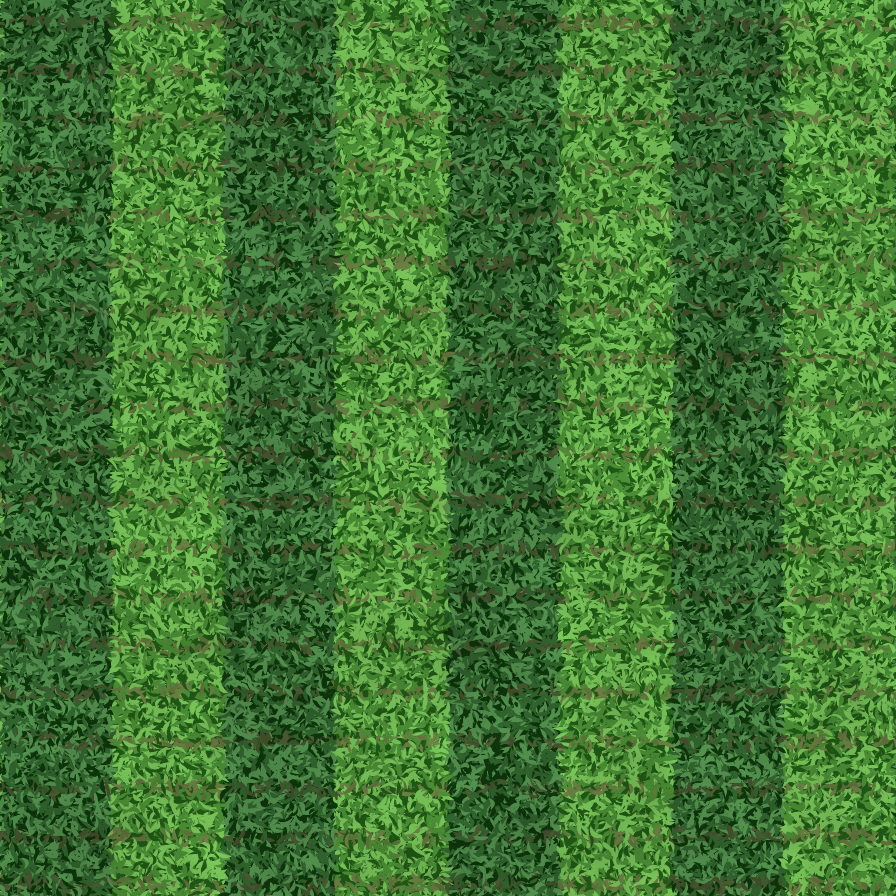
Write a Shadertoy shader that draws this texture.

```glsl
// Mown lawn: eight vertical bands, dark and light by turns, built from layers of
// short curved grass blades. Each blade takes its band's colour at its centre, so
// band edges stay ragged; faint dry rows and soft noise patches add wear.

const float BANDS = 8.0;          // mown bands across the canvas
const float CELLS = 78.0;         // blade cells across the canvas
const int   LAYERS = 7;           // overlapping layers of blades
const float DRY_ROWS = 18.73;     // dry rows up the canvas
const float DRY_OFFSET = 0.013;   // height of the lowest dry row
const float TAU = 6.2831853;

const vec3 LIGHT_TIP   = vec3(0.45, 0.73, 0.33);
const vec3 LIGHT_BODY  = vec3(0.28, 0.53, 0.20);
const vec3 LIGHT_SHADE = vec3(0.12, 0.33, 0.08);
const vec3 DARK_TIP    = vec3(0.31, 0.54, 0.29);
const vec3 DARK_BODY   = vec3(0.18, 0.37, 0.17);
const vec3 DARK_SHADE  = vec3(0.05, 0.20, 0.04);
const vec3 DRY_GRASS   = vec3(0.36, 0.36, 0.21);

vec4 hash4(vec3 p) {
    vec4 q = fract(p.xyzx * vec4(0.1031, 0.1030, 0.0973, 0.1099));
    q += dot(q, q.wzxy + 33.33);
    return fract((q.xxyz + q.yzzw) * q.zywx);
}

float cornerSlope(vec2 corner, vec2 offset) {
    float angle = TAU * hash4(vec3(corner, 91.0)).x;
    return dot(vec2(cos(angle), sin(angle)), offset);
}

// Gradient noise, roughly -0.7 to 0.7
float gradientNoise(vec2 p) {
    vec2 i = floor(p), f = fract(p);
    vec2 u = f * f * f * (f * (f * 6.0 - 15.0) + 10.0);
    vec2 e = vec2(1.0, 0.0);
    float low  = mix(cornerSlope(i, f), cornerSlope(i + e, f - e), u.x);
    float high = mix(cornerSlope(i + e.yx, f - e.yx), cornerSlope(i + 1.0, f - 1.0), u.x);
    return mix(low, high, u.y);
}

// Tapered, bent blade lying along x; approximate signed distance
float bladeDistance(vec2 p, float halfLength, float halfWidth, float bend) {
    float t = p.x / halfLength;
    float slope = 2.0 * bend * t / halfLength;
    float across = abs(p.y - bend * (t * t - 0.4)) / sqrt(1.0 + slope * slope);
    return across - halfWidth * (1.0 - t * t);
}

// 0 in dark bands, 1 in light bands
float lightBand(float x) {
    return mod(floor(x * BANDS), 2.0);
}

// Strength of the dry row at a height, 1 on its centre line
float dryRow(float y) {
    float offset = abs(fract((y - DRY_OFFSET) * DRY_ROWS + 0.5) - 0.5);
    return 1.0 - smoothstep(0.06, 0.2, offset);
}

vec3 bladeColour(vec2 place, float tone, float dryChance) {
    float light = lightBand(place.x);
    vec3 shade = mix(DARK_SHADE, LIGHT_SHADE, light);
    vec3 body  = mix(DARK_BODY, LIGHT_BODY, light);
    vec3 tip   = mix(DARK_TIP, LIGHT_TIP, light);
    vec3 colour = tone < 0.14 ? shade : (tone < 0.56 ? body : tip);
    float dry = step(dryChance, 0.5 * dryRow(place.y)) * step(0.14, tone);
    return mix(colour, DRY_GRASS * mix(0.75, 1.1, light), 0.75 * dry);
}

// Paints one layer of scattered blades over the given colour
vec3 paintLayer(vec3 under, vec2 uv, float layer, float pixel) {
    vec2 shift = layer * vec2(0.37, 0.71);
    vec2 p = uv * CELLS + shift;
    float soft = 0.6 * pixel * CELLS;
    vec3 colour = under;
    for (int y = -1; y <= 1; y++)
    for (int x = -1; x <= 1; x++) {
        vec2 cell = floor(p) + vec2(x, y);
        vec4 pose = hash4(vec3(cell, layer * 7.0 + 3.0));
        vec4 look = hash4(vec3(cell, layer * 7.0 + 59.0));
        vec2 centre = cell + pose.xy;
        float c = cos(TAU * pose.z), s = sin(TAU * pose.z);
        vec2 local = mat2(c, -s, s, c) * (p - centre);
        float d = bladeDistance(local, mix(0.42, 0.78, look.x),
                                mix(0.12, 0.21, look.y), 0.36 * (pose.w - 0.5) * 2.0);
        vec3 blade = bladeColour((centre - shift) / CELLS, look.z, look.w);
        colour = mix(colour, blade, 1.0 - smoothstep(-soft, soft, d));
    }
    return colour;
}

void mainImage(out vec4 fragColor, in vec2 fragCoord) {
    float pixel = 1.0 / iResolution.y;
    vec2 uv = fragCoord * pixel;

    // Shaded ground between the blades, then the blades themselves
    vec3 colour = mix(DARK_SHADE, LIGHT_SHADE, lightBand(uv.x));
    for (int i = 0; i < LAYERS; i++) {
        colour = paintLayer(colour, uv, float(i), pixel);
    }

    // Uneven growth: broad patches and smaller tufts
    float patches = 0.10 * gradientNoise(uv * 9.0) + 0.10 * gradientNoise(uv * 31.0);
    fragColor = vec4(clamp(colour * (1.0 + patches), 0.0, 1.0), 1.0);
}
```
